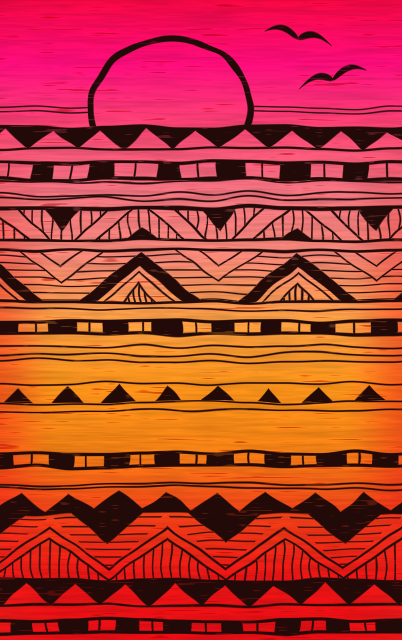
Reproduce this pattern procedurally as a Shadertoy shader.

```glsl
// A sunset over stacked bands of hand-inked geometric ornament on grained wood.
// Each band folds x into repeats; all ink shapes merge into one signed distance,
// which is drawn over a vertical colour ramp. Units: 100 per canvas height, y down.

float hash(vec2 p) { return fract(sin(dot(p, vec2(127.1, 311.7))) * 43758.5453); }

float noise(vec2 p) {
    vec2 i = floor(p), f = fract(p);
    f = f * f * (3.0 - 2.0 * f);
    return mix(mix(hash(i), hash(i + vec2(1, 0)), f.x),
               mix(hash(i + vec2(0, 1)), hash(i + vec2(1, 1)), f.x), f.y);
}

// Distance from x to the nearest repeat centre
float fold(float x, float period, float phase) {
    return abs(mod(x - phase + 0.5 * period, period) - 0.5 * period);
}

float cell(float x, float period, float phase) { return floor((x - phase) / period + 0.5); }

float stroke(float v, float at, float halfWidth) { return abs(v - at) - halfWidth; }

float span(float y, float top, float base) { return max(top - y, y - base); }

// Two rails with dark blocks and a thin divider between them
float blockBand(vec2 p, float top, float base, float period, float phase) {
    float id = cell(p.x, period, phase), a = fold(p.x, period, phase);
    float shift = hash(vec2(id, top)) - 0.5;
    float block = abs(mod(p.x - phase + 0.5 * period, period) - 0.5 * period - shift)
                - 1.6 - 0.8 * hash(vec2(top, id));
    float d = max(min(block, stroke(a, 0.5 * period, 0.15)), span(p.y, top, base));
    return min(d, min(stroke(p.y, top, 0.25), stroke(p.y, base, 0.25)));
}

// Dark strip with light triangles rising from its base
float toothBand(vec2 p, float top, float base, float period, float phase) {
    float a = fold(p.x, period, phase);
    float apex = top + 0.5 + 0.5 * hash(vec2(cell(p.x, period, phase), top));
    float light = 0.48 * period * (p.y - apex) / (base - apex);
    return min(max((light - a) * 0.6, span(p.y, top, base)), stroke(p.y, base, 0.18));
}

float bird(vec2 p, float tilt) {
    p.y -= tilt * p.x;
    float s = min(abs(p.x) / 5.2, 1.0);
    float wing = abs(p.y + 1.1 * sin(3.14 * s)) - 0.5 * sin(3.14 * sqrt(s)) - 0.05;
    return max(wing * 0.8, abs(p.x) - 5.2);
}

// Hanging triangles, slanted lines and upright hatching
float hatchBand(vec2 p) {
    float a = fold(p.x, 24.5, 9.8), b = 12.25 - a, t = (p.y - 32.4) / 5.1;
    float d = (a - 2.9 * (1.0 - t / 0.7)) * 0.7;
    d = min(d, (b - 2.6 * (t - 0.65) / 0.35) * 0.5);
    d = min(d, min(stroke(b, 1.0 + 6.0 * t, 0.25), stroke(b, 5.0 + 5.5 * t, 0.25)) * 0.7);
    float field = min(b - 1.0 - 6.0 * t, 7.2 - 5.5 * t - a);
    d = min(d, max(stroke(mod(p.x, 1.5), 0.75, 0.12), -max(field, 1.0 + 6.0 * t - b)));
    d = max(d, span(p.y, 32.4, 37.5));
    return min(d, min(stroke(p.y, 32.4, 0.3), stroke(p.y, 37.5, 0.22)));
}

// Bold peaks with nested tents, and chevrons hanging between them
float peakBand(vec2 p) {
    float a = fold(p.x, 24.6, 21.9), b = 12.3 - a, y = p.y - 39.4;
    float outer = a - 1.25 * y;
    float d = max(outer, 1.25 * (y - 2.2) - a) * 0.62;
    d = min(d, stroke(a, 1.25 * (y - 3.2), 0.22) * 0.62);
    float tent = a - 0.9 * (y - 4.9);
    d = min(d, (abs(tent) - 0.2) * 0.7);
    d = min(d, max(stroke(mod(p.x, 0.9), 0.45, 0.15), tent));
    float chevron = b - 1.4 * (4.6 - y);
    d = min(d, max(min(abs(chevron), stroke(b, 1.4 * (2.2 - y), 0.0)) * 0.6 - 0.13, -outer));
    d = min(d, max(max(stroke(mod(y, 1.15), 0.6, 0.1), -chevron), -outer));
    d = max(d, span(p.y, 39.2, 47.2));
    return min(d, min(stroke(p.y, 39.1, 0.22), stroke(p.y, 47.2, 0.22)));
}

// Dark saw edge with deep points above a double zigzag and hatching
float sawBand(vec2 p) {
    float a = fold(p.x, 18.4, 16.9);
    float saw = 76.6 + 0.76 * fold(p.x, 7.7, 3.1) + 0.5 * noise(p.xx * 0.2);
    float point = max(80.4, 84.9 - 0.8 * a);
    float d = max(saw - p.y, p.y - point) * 0.75;
    float zig = 88.8 - 0.7 * a;
    d = min(d, min(stroke(p.y, zig, 0.2), stroke(p.y, zig + 1.7, 0.2)) * 0.8);
    d = min(d, max(stroke(mod(p.x, 1.45), 0.7, 0.12), span(p.y, zig + 1.7, 90.6)));
    return min(d, max(stroke(mod(p.y, 1.2), 0.6, 0.09), span(p.y, point, zig - 0.7 * a * 0.3)));
}

void mainImage(out vec4 fragColor, in vec2 fragCoord) {
    vec2 uv = fragCoord / iResolution.xy;
    vec2 q = vec2(fragCoord.x, iResolution.y - fragCoord.y) * 100.0 / iResolution.y;
    // Unsteady hand
    vec2 p = q + 0.7 * (vec2(noise(q * 0.35), noise(q * vec2(0.18, 0.3) + 40.0)) - 0.5);

    // Sun ring and birds
    float ring = (length((p - vec2(26.6, 17.0)) / vec2(12.4, 11.1)) - 1.0) * 11.5;
    float d = max(abs(ring) - 0.4 - 0.2 * noise(p * 0.3), p.y - 20.0);
    d = min(d, min(bird(q - vec2(46.6, 6.0), 0.22), bird(q - vec2(52.0, 12.4), -0.28)));
    d = min(d, max(min(stroke(p.y, 16.9, 0.1), stroke(p.y, 17.6, 0.1)), -ring));

    // Ornament bands, top to bottom
    d = min(d, toothBand(p, 19.7, 23.3, 7.5, 8.2));
    d = min(d, blockBand(p, 25.4, 28.0, 9.9, 6.2));
    d = min(d, min(hatchBand(p), peakBand(p)));
    d = min(d, blockBand(p, 50.3, 52.2, 8.3, 1.4));
    float small = fold(p.x, 7.85, 2.8) - (p.y - 60.1 - 0.6 * hash(vec2(cell(p.x, 7.85, 2.8), 5.0)));
    d = min(d, max(small * 0.7, p.y - 62.7));
    d = min(d, blockBand(p, 70.8, 72.9, 8.5, 0.8));
    d = min(d, min(sawBand(p), toothBand(p, 90.5, 94.6, 7.8, 3.9)));
    d = min(d, blockBand(p, 96.9, 98.9, 8.3, 3.2));

    // Loose single lines
    float rules[12] = float[](30.3, 31.0, 48.4, 54.2, 55.3, 56.4, 59.9, 62.8, 64.1, 75.5, 76.2, 28.4);
    for (int i = 0; i < 12; i++) {
        float sway = 0.7 * (noise(vec2(p.x * 0.13, rules[i] * 7.0)) - 0.5);
        d = min(d, stroke(p.y, rules[i] + sway, 0.13));
    }

    // Sunset ramp, redder toward the sides
    vec3 ramp[11] = vec3[](vec3(.95, .03, .26), vec3(.99, .05, .48), vec3(.98, .27, .45),
        vec3(.94, .45, .50), vec3(.96, .53, .47), vec3(.98, .62, .26), vec3(.97, .57, .10),
        vec3(.96, .51, .08), vec3(.94, .26, .09), vec3(.92, .08, .08), vec3(.90, .05, .08));
    float level = clamp(q.y * 0.1, 0.0, 9.99);
    int stop = int(level);
    vec3 col = mix(ramp[stop], ramp[stop + 1], fract(level));
    float side = smoothstep(0.7, 1.05, abs(uv.x * 2.0 - 1.0));
    col = mix(col, vec3(0.93, 0.12, 0.1), 0.5 * side * smoothstep(15.0, 55.0, q.y));

    // Wood grain and scratched ink
    float grain = 0.6 * noise(q * vec2(0.12, 2.2)) + 0.4 * noise(q * vec2(0.4, 5.0));
    col *= 0.88 + 0.22 * grain;
    col = mix(col, col * vec3(0.8, 0.5, 0.5), smoothstep(0.72, 0.9, grain));
    float soft = 80.0 / iResolution.y;
    float scratch = smoothstep(0.74, 0.92, noise(q * vec2(0.5, 4.0) + 9.0));
    float ink = smoothstep(soft, -soft, d) * (1.0 - 0.25 * scratch);
    fragColor = vec4(mix(col, vec3(0.13, 0.04, 0.03), ink), 1.0);
}
```
